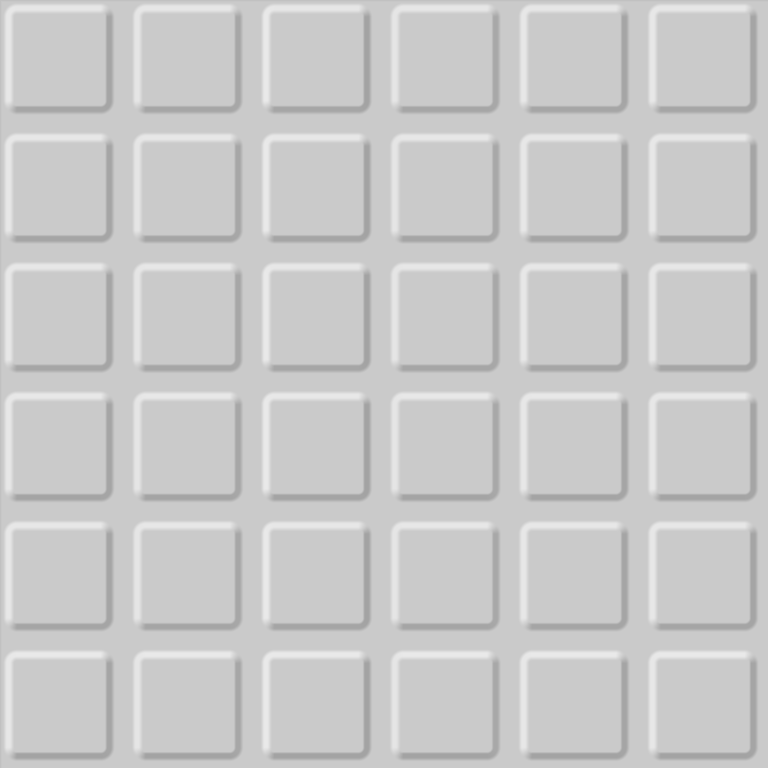
This pattern is drawn by a WebGL 1 fragment shader. Its source:

```glsl
precision highp float;

uniform vec2 u_resolution;

#define REPEATS vec2(5.963, 5.94)
#define STUD_CENTER vec2(0.457, 0.455)
#define STUD_HALF 0.437
#define CORNER_RADIUS 0.112
#define BASE_GRAY 0.792
#define HIGHLIGHT_GAIN 0.112
#define SHADOW_GAIN 0.142
#define VARIATION 0.16
#define SEAM_WIDTH 0.003
#define SEAM_DEPTH 0.04

float hash(vec2 p) {
    return fract(sin(dot(p, vec2(41.3, 289.1))) * 4375.85);
}

// Rises from a to b, then falls from c to d.
float band(float a, float b, float c, float d, float x) {
    return smoothstep(a, b, x) * (1.0 - smoothstep(c, d, x));
}

// Gray offset of one raised stud; p is relative to its centre, y down.
float studRelief(vec2 p, vec2 id) {
    vec2 q = abs(p) - STUD_HALF + CORNER_RADIUS;
    vec2 outer = max(q, 0.0);
    float dist = length(outer) + min(max(q.x, q.y), 0.0) - CORNER_RADIUS;
    vec2 normal = sign(p) * outer / max(length(outer), 0.0001);

    // Light comes from the upper left.
    float facing = clamp(dot(normal, vec2(-1.0)), -1.0, 1.0);
    float highlight = band(-0.096, -0.053, -0.036, 0.0, dist);
    float shadow = band(-0.081, -0.058, -0.036, 0.001, dist);

    // Side bevels differ a little by column, the others by row.
    float side = abs(normal.x);
    float wear = mix(hash(vec2(id.y, 7.0)), hash(vec2(id.x, 3.0)), side);
    float strength = 1.0 + VARIATION * (wear - 0.5);

    return strength * (HIGHLIGHT_GAIN * highlight * max(facing, 0.0)
                     - SHADOW_GAIN * shadow * max(-facing, 0.0));
}

void main() {
    vec2 uv = gl_FragCoord.xy / u_resolution;
    uv.y = 1.0 - uv.y;

    vec2 grid = uv * REPEATS;
    float gray = BASE_GRAY + studRelief(fract(grid) - STUD_CENTER, floor(grid));

    // Faint seam along the left and top of the sheet.
    float border = min(uv.x, uv.y);
    gray -= SEAM_DEPTH * (1.0 - smoothstep(0.0, SEAM_WIDTH, border));

    gl_FragColor = vec4(vec3(gray), 1.0);
}
```
